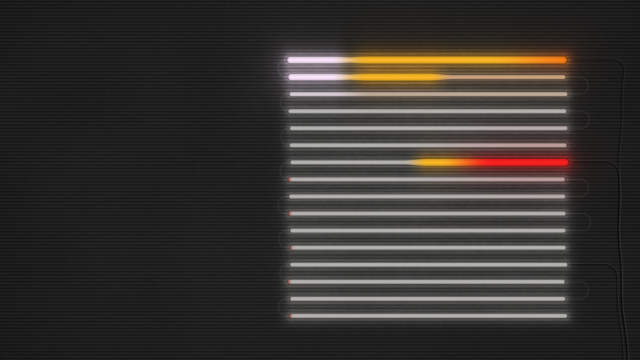
A Shadertoy shader for this background:

```glsl
// Sixteen wired neon tubes, partly lit amber, red and lavender, on a dark ribbed wall.

// Lengths are in canvas heights.
const int   ROWS = 16;
const float TOP_Y = 0.8333;
const float PITCH = 0.04738;
const float TUBE_LEFT = 0.803;
const float TUBE_RIGHT = 1.573;
const float END_JITTER = 0.008;
const float RADIUS_DIM = 0.0085;
const float RADIUS_LIT = 0.0125;
const float RIB_COUNT = 108.0;
const float WIRE_RADIUS = 0.0016;
const float CABLE_X = 1.718;

const vec3 WALL     = vec3(0.122, 0.121, 0.120);
const vec3 WIRE     = vec3(0.21, 0.205, 0.20);
const vec3 GLASS    = vec3(0.67, 0.665, 0.655);
const vec3 LAVENDER = vec3(0.93, 0.85, 0.93);
const vec3 AMBER    = vec3(0.93, 0.68, 0.14);
const vec3 ORANGE   = vec3(0.92, 0.47, 0.10);
const vec3 RED      = vec3(0.93, 0.12, 0.12);
const vec3 PEACH    = vec3(0.76, 0.59, 0.44);
const vec3 PINK     = vec3(0.74, 0.50, 0.49);

float hash(vec2 p) {
    return fract(sin(dot(p, vec2(127.1, 311.7))) * 43758.5453);
}

float noise(vec2 p) {
    vec2 i = floor(p), f = fract(p);
    f = f * f * (3.0 - 2.0 * f);
    return mix(mix(hash(i), hash(i + vec2(1, 0)), f.x),
               mix(hash(i + vec2(0, 1)), hash(i + vec2(1, 1)), f.x), f.y);
}

float rowY(float row) { return TOP_Y - row * PITCH; }

float roundBox(vec2 p, vec2 halfSize, float radius) {
    vec2 q = abs(p) - halfSize + radius;
    return length(max(q, 0.0)) + min(max(q.x, q.y), 0.0) - radius;
}

float wireMask(float d, float px) {
    return 1.0 - smoothstep(WIRE_RADIUS - px, WIRE_RADIUS + px, abs(d));
}

// Tube colour along a row; alpha tells how strongly the gas is lit.
vec4 tubeLight(float row, float x) {
    float below = max(row - 1.0, 0.0);
    float spill = exp(-0.7 * below * below);
    float warm = smoothstep(0.92, 1.03, x);
    vec3 c = mix(GLASS, PEACH, 0.85 * spill * warm);
    c = mix(c, LAVENDER, spill * (1.0 - warm));

    float amber = warm * (1.0 - step(1.5, row));
    if (row > 0.5) amber *= 1.0 - smoothstep(1.19, 1.26, x);
    c = mix(c, mix(AMBER, ORANGE, smoothstep(1.35, 1.58, x)), amber);

    float away = row - 6.0;
    c = mix(c, PINK, 0.7 * exp(-0.4 * away * away) * smoothstep(1.08, 1.5, x));
    float fire = smoothstep(1.12, 1.19, x) * (1.0 - step(0.5, abs(away)));
    c = mix(c, mix(AMBER, RED, smoothstep(1.22, 1.37, x)), fire);

    float lavender = (1.0 - warm) * (1.0 - step(1.5, row));
    return vec4(c, max(max(amber, fire), 0.8 * lavender));
}

void mainImage(out vec4 fragColor, in vec2 fragCoord) {
    float px = 1.0 / iResolution.y;
    vec2 p = fragCoord * px;

    // Ribbed wall with worn patches and grain
    float rib = 0.5 + 0.5 * cos(6.28318 * p.y * RIB_COUNT);
    float wear = 0.92 + 0.10 * noise(p * 7.0) + 0.08 * noise(p * vec2(90.0, 180.0));
    float ribShade = mix(0.80, 1.16, rib);
    vec2 fromCenter = p - vec2(0.89, 0.5);
    vec3 col = WALL * wear * ribShade * (1.06 - 0.18 * dot(fromCenter, fromCenter));

    // Feed cables running down the right side
    float cableX = CABLE_X + 0.12 * (p.y - 0.45) * (p.y - 0.45) + 0.002 * sin(p.y * 31.0);
    for (int i = 0; i < 3; i++) {
        float feed = float(i);
        float bend = 0.035;
        vec2 q = p - vec2(cableX - 0.012 * step(1.5, feed), rowY(6.0 * feed)) + bend;
        float d = length(max(q, 0.0)) + min(max(q.x, q.y), 0.0) - bend;
        float visible = step(TUBE_RIGHT + 0.015, p.x);
        col *= 1.0 - 0.45 * visible * wireMask(d, px);
        col += 0.035 * visible * wireMask(d - 0.004, px);
    }

    // Wire loops, alternating between the two sides
    for (int i = 0; i < ROWS - 1; i++) {
        float row = float(i);
        bool leftSide = i % 2 == 0;
        if (!leftSide && i % 6 == 5) continue;
        vec2 q = p - vec2(leftSide ? TUBE_LEFT : TUBE_RIGHT, rowY(row + 0.5));
        float outward = leftSide ? -q.x : q.x;
        float bulge = (leftSide ? 0.027 : 0.063) + 0.008 * (hash(vec2(row, 5.0)) - 0.5);
        float d = roundBox(q, vec2(bulge, 0.5 * PITCH), 0.022);
        col = mix(col, WIRE, 0.65 * step(0.0, outward) * wireMask(d, px));
    }

    // Light spilled on the wall, then the glass tubes
    vec3 glow = vec3(0.0), tubes = vec3(0.0);
    float cover = 0.0;
    for (int i = 0; i < ROWS; i++) {
        float row = float(i);
        float left = TUBE_LEFT + END_JITTER * (hash(vec2(row, 1.0)) - 0.5);
        float right = TUBE_RIGHT + END_JITTER * (hash(vec2(row, 2.0)) - 0.5);
        float x = clamp(p.x, left + 0.006, right - 0.006);
        float d = length(p - vec2(x, rowY(row)));
        vec4 light = tubeLight(row, x);
        float radius = mix(RADIUS_DIM, RADIUS_LIT, light.a);
        float outside = max(d - radius, 0.0);

        glow += light.rgb * 0.32 * exp(-outside / 0.0105);
        glow += light.rgb * light.rgb * light.a * 0.15 * exp(-outside / 0.036);

        float body = 1.0 - smoothstep(radius - 0.005, radius + 0.0025, d);
        float core = exp(-d * d / (radius * radius * 0.4));
        vec3 glass = light.rgb * (0.86 + 0.20 * core);
        float redTip = step(6.5, row) * float(i % 2) * (1.0 - smoothstep(left, left + 0.012, p.x));
        glass = mix(glass, vec3(0.65, 0.25, 0.22), 0.7 * redTip);
        tubes += glass * body;
        cover = max(cover, body);
    }
    col += glow * mix(0.86, 1.08, rib) * wear;
    col = mix(col, tubes, cover);
    fragColor = vec4(clamp(col, 0.0, 1.0), 1.0);
}
```
